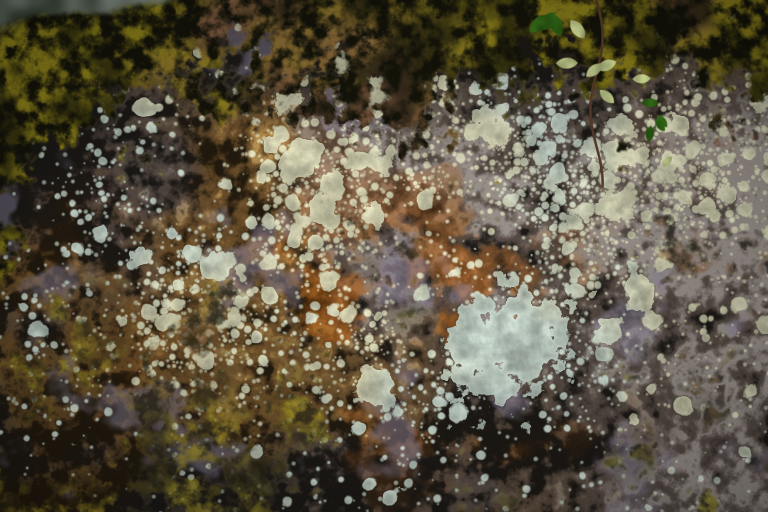
A WebGL 2 fragment shader for this texture:

```glsl
#version 300 es
precision highp float;
uniform vec2 u_resolution;
out vec4 fragColor;

float hash(vec2 p) {
  return fract(sin(dot(p, vec2(127.1, 311.7))) * 43758.5);
}

float noise(vec2 p) {
  vec2 i = floor(p), f = fract(p);
  f = f * f * (3.0 - 2.0 * f);
  return mix(mix(hash(i), hash(i + vec2(1, 0)), f.x),
             mix(hash(i + vec2(0, 1)), hash(i + vec2(1, 1)), f.x), f.y);
}

float fbm(vec2 p) {
  float sum = 0.0, amp = 0.53;
  for (int i = 0; i < 4; i++) {
    sum += amp * noise(p);
    p = mat2(1.6, 1.2, -1.2, 1.6) * p + 5.3;
    amp *= 0.5;
  }
  return sum;
}

// Soft elliptical falloff
float glow(vec2 p, vec2 center, vec2 size) {
  vec2 d = (p - center) / size;
  return exp(-dot(d, d));
}

float lichenDensity(vec2 p) {
  float area = glow(p, vec2(0.85, 0.46), vec2(0.42, 0.26))
             + 0.75 * glow(p, vec2(1.2, 0.68), vec2(0.4, 0.13))
             + 0.6 * glow(p, vec2(0.35, 0.66), vec2(0.2, 0.16))
             + 0.5 * glow(p, vec2(0.33, 0.34), vec2(0.25, 0.12));
  return area * smoothstep(0.25, 0.7, fbm(p * 5.0 + 2.0)) + 0.04;
}

// Scattered ragged discs; density decides which cells are filled
float spots(vec2 p, float scale, float gain, float ragged, float seed) {
  vec2 q = p * scale, cell = floor(q);
  float cover = 0.0, blur = 0.0025 * scale;
  for (int y = -1; y <= 1; y++)
    for (int x = -1; x <= 1; x++) {
      vec2 id = cell + vec2(x, y);
      vec2 center = id + vec2(hash(id + seed), hash(id + seed + 17.3));
      float exists = step(hash(id + seed + 41.7), gain * lichenDensity(center / scale));
      float radius = mix(0.13, 0.44, hash(id + seed + 63.1));
      float d = length(q - center) - radius + ragged;
      cover = max(cover, exists * (1.0 - smoothstep(-blur, blur, d)));
    }
  return cover;
}

vec3 rockColor(vec2 p, float broad, float medium, float grain) {
  float tone = 0.47 + 0.9 * (broad - 0.5) + 1.0 * (medium - 0.5) + 1.3 * (grain - 0.5);
  tone += 0.14 * (p.x - 0.75) + 0.2 * glow(p, vec2(1.36, 0.1), vec2(0.16, 0.12));
  tone -= 0.22 * glow(p, vec2(1.18, 0.17), vec2(0.3, 0.07)) + 0.16 * glow(p, vec2(0.5, 0.06), vec2(0.5, 0.1));
  // Shaded ledge
  float ledge = p.y - 0.28 - 0.75 * (p.x - 1.25) - 0.1 * (medium - 0.5);
  tone -= 0.3 * exp(-ledge * ledge * 1400.0) * smoothstep(1.15, 1.3, p.x);
  vec3 c = mix(vec3(0.10, 0.09, 0.08), vec3(0.31, 0.27, 0.245), smoothstep(0.1, 0.48, tone));
  return mix(c, vec3(0.56, 0.53, 0.51), smoothstep(0.48, 0.86, tone));
}

vec3 mossColor(vec2 p, float broad) {
  float clump = smoothstep(0.3, 0.72, fbm(p * 48.0 + 9.0));
  float shade = smoothstep(0.3, 0.65, fbm(p * 14.0 + 31.0));
  float brown = max(smoothstep(0.5, 0.7, broad), 0.8 * glow(p, vec2(0.68, 0.9), vec2(0.16, 0.1)));
  vec3 tip = mix(vec3(0.48, 0.44, 0.09), vec3(0.45, 0.32, 0.22), brown);
  return mix(vec3(0.07, 0.07, 0.035), tip, clump * (0.35 + 0.75 * shade));
}

// Pointed leaf: overlap of two circles
float leafDistance(vec2 p, float size, float angle) {
  float c = cos(angle), s = sin(angle);
  p = abs(mat2(c, -s, s, c) * p);
  return length(p + vec2(0.0, 0.75 * size)) - 1.25 * size;
}

vec3 addSprig(vec3 color, vec2 p) {
  float stem = abs(p.x - 1.165 - 0.012 * sin(p.y * 22.0));
  color = mix(color, vec3(0.33, 0.22, 0.15), (1.0 - smoothstep(0.001, 0.004, stem)) * smoothstep(0.62, 0.64, p.y));
  for (int i = 0; i < 14; i++) {
    float t = float(i) / 13.0;
    vec2 id = vec2(float(i), 5.0);
    vec2 center = mix(vec2(1.06, 0.98), vec2(1.32, 0.71), t)
                + 0.07 * (vec2(hash(id), hash(id + 8.0)) - 0.5);
    float d = leafDistance(p - center, mix(0.025, 0.013, t), 6.28 * hash(id + 3.0));
    vec3 leaf = mix(vec3(0.18, 0.38, 0.08), vec3(0.72, 0.76, 0.52), step(0.5, hash(id + 12.0)));
    color = mix(color, leaf * (0.8 + 0.4 * noise(p * 70.0)), 1.0 - smoothstep(-0.002, 0.002, d));
  }
  return color;
}

void main() {
  vec2 p = gl_FragCoord.xy / u_resolution.y;
  float broad = fbm(p * 3.0), medium = fbm(p * 10.0 + 7.0), grain = fbm(p * 42.0 + 3.0);
  vec3 color = rockColor(p, broad, medium, grain);

  // Ochre, rust and violet stains
  float ochre = smoothstep(0.42, 0.62, fbm(p * 4.0 + 20.0)) * (1.0 - smoothstep(0.5, 1.3, p.x));
  color = mix(color, color * vec3(1.25, 1.05, 0.62), ochre);
  float rustArea = glow(p, vec2(0.78, 0.4), vec2(0.4, 0.3));
  float rust = smoothstep(0.57, 0.7, fbm(p * 8.0 + 50.0) + 0.1 * rustArea + 0.25 * (grain - 0.5));
  color = mix(color, vec3(0.52, 0.28, 0.07) * (0.5 + grain), 0.75 * rust * rustArea);
  color = mix(color, vec3(0.52, 0.49, 0.58), 0.5 * smoothstep(0.62, 0.74, fbm(p * 9.0 + 80.0)));

  // Lichen in several sizes around one large patch
  float ragged = medium - 0.5 + 1.2 * (grain - 0.5);
  float lichen = spots(p, 11.0, 0.75, 0.5 * ragged, 1.0);
  lichen = max(lichen, spots(p, 24.0, 0.9, 0.5 * ragged, 2.0));
  lichen = max(lichen, spots(p, 55.0, 0.9, 0.4 * ragged, 3.0));
  lichen = max(lichen, 0.8 * spots(p, 100.0, 0.8, 0.0, 4.0));
  float patchShape = glow(p, vec2(0.99, 0.335), vec2(0.13, 0.12)) - 0.9 * ragged;
  lichen = max(lichen, smoothstep(0.49, 0.57, patchShape));
  vec3 lichenTint = mix(vec3(0.74, 0.80, 0.76), vec3(0.80, 0.80, 0.68), smoothstep(0.4, 0.6, broad));
  color = mix(color, lichenTint * (0.72 + 0.54 * grain), 0.92 * lichen);

  // Moss along the crest, down the left side and in low patches
  float crest = 0.84 - 0.32 * exp(-7.0 * p.x) - 0.07 * glow(p, vec2(0.7, p.y), vec2(0.17));
  float breakup = 0.45 * (medium - 0.5) + 0.35 * (grain - 0.5);
  float moss = smoothstep(-0.04, 0.05, p.y - crest + breakup);
  float lowMoss = smoothstep(0.0, 0.12, 0.1 - 0.1 * p.x - 0.25 * p.y + breakup + 0.4 * (broad - 0.5));
  color = mix(color, mossColor(p, broad), max(moss, 0.75 * lowMoss));

  // Hazy background beyond the crest
  float beyond = smoothstep(-0.008, 0.012, p.y - 0.94 - 0.2 * p.x + 0.06 * (medium - 0.5));
  vec3 haze = mix(vec3(0.16, 0.2, 0.14), vec3(0.52, 0.56, 0.53), noise(p * 28.0));
  color = mix(color, haze, beyond);
  color = addSprig(color, p);

  // Edge darkening
  vec2 v = gl_FragCoord.xy / u_resolution - 0.5;
  color *= 1.08 - 0.75 * dot(v, v);
  fragColor = vec4(clamp(color, 0.0, 1.0), 1.0);
}
```
